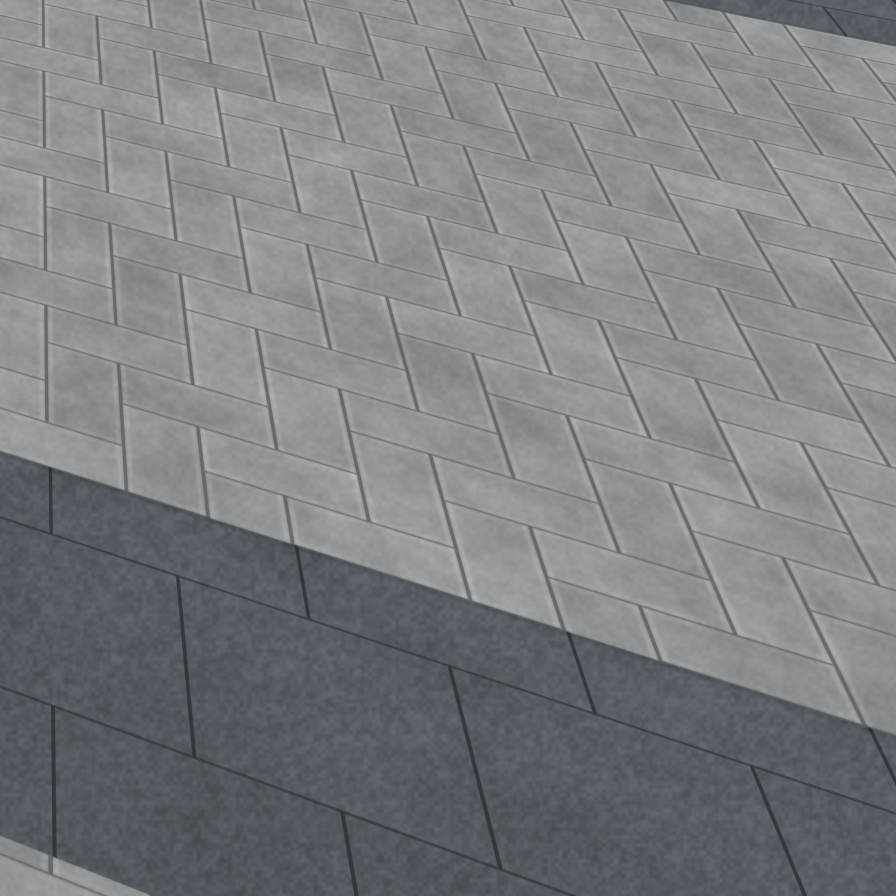
This texture is drawn by a Shadertoy shader. Its source:

```glsl
// Herringbone paving seen at an angle, bordered by dark granite slabs.
// A plane projection maps the canvas to paver units (x right, y toward the
// viewer); joints come from distances to each block's edges, stone from noise.

const float NEAR_EDGE = 1.0;     // paving ends here toward the viewer
const float FAR_EDGE = -21.0;    // and here in the distance
const float BORDER_WIDTH = 6.75;

float hash(vec2 p) {
    vec3 h = fract(vec3(p.xyx) * 0.1031);
    h += dot(h, h.yzx + 33.33);
    return fract((h.x + h.y) * h.z);
}

float noise(vec2 p) {
    vec2 i = floor(p), f = fract(p);
    f = f * f * (3.0 - 2.0 * f);
    return mix(mix(hash(i), hash(i + vec2(1, 0)), f.x),
               mix(hash(i + vec2(0, 1)), hash(i + vec2(1, 1)), f.x), f.y);
}

// Layered noise centred on zero
float fbm(vec2 p) {
    float sum = 0.0, amp = 0.5;
    for (int i = 0; i < 5; i++) {
        sum += amp * (noise(p) - 0.5);
        p = mat2(1.6, 1.2, -1.2, 1.6) * p + 7.3;
        amp *= 0.55;
    }
    return sum;
}

// Canvas position (y down) to paving plane
vec2 toGround(vec2 p) {
    mat3 project = mat3(0.08763, 0.01979, -0.01594,
                       -0.00124, 0.03483, -0.032,
                        0.31771, 0.55339, 1.0);
    vec3 g = inverse(project) * vec3(p, 1.0);
    return g.xy / g.z;
}

// Smooth cover of a joint with the given half width
float joint(float gap, float halfWidth, float px) {
    return 1.0 - smoothstep(halfWidth - 0.6 * px, halfWidth + 0.8 * px, gap);
}

// Herringbone of 2:1 blocks: xy = gaps to block sides, zw = block origin
vec4 herringbone(vec2 q) {
    vec2 cell = floor(q);
    float step4 = mod(cell.x - cell.y, 4.0);
    bool lying = step4 < 2.0;
    vec2 origin = cell - (lying ? vec2(step4, 0.0) : vec2(0.0, 3.0 - step4));
    vec2 size = lying ? vec2(2, 1) : vec2(1, 2);
    vec2 local = q - origin;
    return vec4(min(local, size - local), origin);
}

vec3 pavers(vec2 q, vec2 p, vec2 px) {
    vec4 block = herringbone(q);
    vec2 gap = block.xy;
    float tone = 0.575 + 0.035 * (hash(block.zw + 40.0) - 0.5);
    tone += 0.14 * fbm(q * vec2(1.1, 0.8) + hash(block.zw) * 9.0);
    tone += 0.07 * fbm(q * vec2(5.0, 4.0));
    tone += 0.035 * (noise(p * 210.0) - 0.5);
    // Worn pale rims, then the dark joints
    tone += 0.055 * exp(-pow((gap.x - 0.065) / 0.035, 2.0));
    tone += 0.025 * exp(-pow((gap.y - 0.075) / 0.04, 2.0));
    float across = joint(gap.x, 0.022, px.x) * 0.82;
    float along = joint(gap.y, 0.016, px.y) * 0.62;
    tone = mix(tone, 0.37, max(across, along));
    return tone * vec3(0.985, 1.005, 1.01);
}

// Border slabs: depth is measured outward from the paving edge
vec3 slabs(float u, float depth, vec2 p, vec2 px) {
    float row = step(1.4, depth) + step(4.5, depth);
    float shift = mix(0.04, 1.55, mod(row, 2.0));
    float along = (u - shift) / 3.0;
    float gapX = 3.0 * (0.5 - abs(fract(along) - 0.5));
    float gapY = min(abs(depth - 1.4), abs(depth - 4.5));
    float tone = 0.348 + 0.024 * (hash(vec2(floor(along), row) + 12.0) - 0.5);
    tone += 0.015 * smoothstep(0.3, 0.9, p.x);
    tone += 0.055 * fbm(vec2(u, depth) * 0.8);
    tone += 0.055 * (noise(p * 230.0) - 0.5) + 0.045 * (noise(p * 125.0) - 0.5);
    float seam = max(joint(gapX, 0.02, px.x), joint(gapY, 0.02, px.y) * 0.75);
    tone = mix(tone, 0.19, seam * 0.85);
    return tone * vec3(0.95, 1.005, 1.07);
}

void mainImage(out vec4 fragColor, in vec2 fragCoord) {
    vec2 p = fragCoord / iResolution.xy;
    p.y = 1.0 - p.y;
    vec2 q = toGround(p);
    vec2 px = fwidth(q);

    // Depth into the border on either side, and how far past it
    float depth = max(q.y - NEAR_EDGE, FAR_EDGE - q.y);
    float border = smoothstep(-px.y, px.y, depth);
    border *= 1.0 - smoothstep(-px.y, px.y, depth - BORDER_WIDTH);

    vec3 color = mix(pavers(q, p, px), slabs(q.x, depth, p, px), border);

    // Thin shadow where the paving meets the slabs
    color *= 1.0 - 0.12 * exp(-pow((depth - 0.04) / 0.06, 2.0));
    fragColor = vec4(color, 1.0);
}
```
